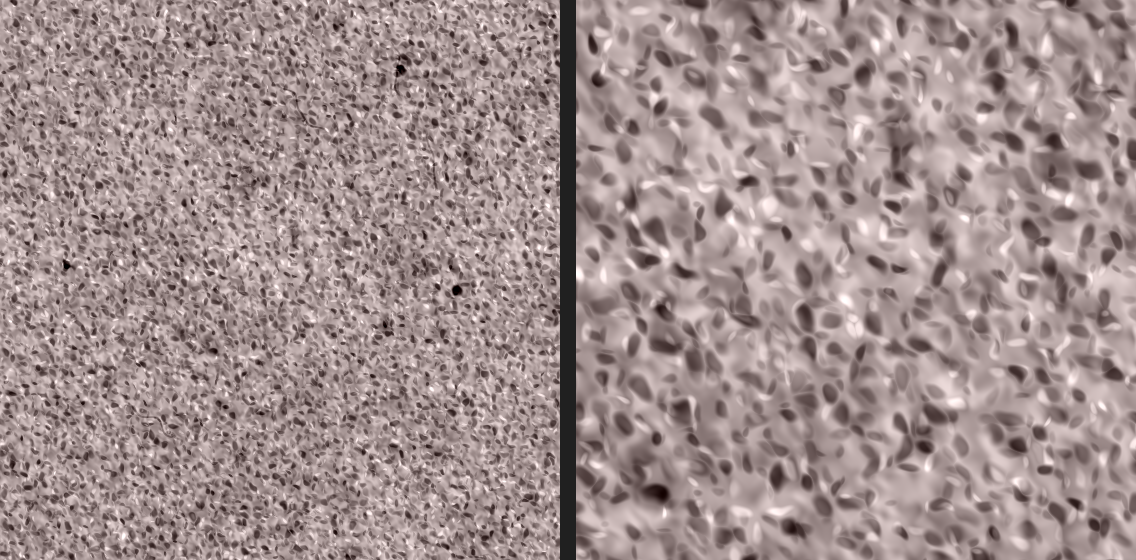
Left: the whole. Right: its middle third, enlarged.
Write a Shadertoy shader that draws this texture.

```glsl
// Fine-grained pinkish grey stone: a mottled ground scattered with dark,
// slanted mineral grains, pale flecks, faint stains, thin cracks and pits.
// Each layer of grains is a jittered grid of randomly turned soft ellipses.

const vec3  STONE_TINT    = vec3(0.0, -0.068, -0.072); // added to the grey tone
const float GROUND_TONE   = 0.70;
const float GRAIN_DEPTH   = 0.40;
const float CRUMB_DEPTH   = 0.21;
const float STAIN_DEPTH   = 0.20;
const float FLECK_LIGHT   = 0.25;
const float MOTTLE_COARSE = 0.22;
const float MOTTLE_FINE   = 0.26;
const float SHADE_AMOUNT  = 0.09;
const float SLANT         = -0.95; // main grain direction in radians
const float SLANT_SPREAD  = 2.0;
const float WARP          = 0.005;
const int   CRACK_COUNT   = 4;
const int   PIT_COUNT     = 3;

uint scramble(uint x) {
    x = (x ^ (x >> 16)) * 0x7feb352du;
    x = (x ^ (x >> 15)) * 0x846ca68bu;
    return x ^ (x >> 16);
}

float hash(vec2 cell, float seed) {
    uvec2 c = uvec2(ivec2(floor(cell)) + 4096);
    return float(scramble(c.x + scramble(c.y + scramble(uint(seed)))) >> 8) / 16777216.0;
}

float noise(vec2 p, float seed) {
    vec2 i = floor(p), f = fract(p);
    f = f * f * (3.0 - 2.0 * f);
    float low  = mix(hash(i, seed), hash(i + vec2(1, 0), seed), f.x);
    float high = mix(hash(i + vec2(0, 1), seed), hash(i + vec2(1, 1), seed), f.x);
    return mix(low, high, f.y);
}

// Coordinates of v in a frame whose x axis points along the angle.
vec2 turn(vec2 v, float angle) {
    float c = cos(angle), s = sin(angle);
    return vec2(c * v.x + s * v.y, c * v.y - s * v.x);
}

// Strongest grain at p; size holds the half axes in units of a cell.
float grains(vec2 p, float cells, float share, vec2 size, float soft, float seed) {
    p *= cells;
    vec2 home = floor(p);
    float cover = 0.0;
    for (int y = -1; y <= 1; y++)
    for (int x = -1; x <= 1; x++) {
        vec2 cell = home + vec2(x, y);
        if (hash(cell, seed) > share) continue;
        vec2 centre = cell + 0.1 + 0.8 * vec2(hash(cell, seed + 1.0), hash(cell, seed + 2.0));
        float angle = SLANT + SLANT_SPREAD * (hash(cell, seed + 3.0) - 0.5);
        float scale = mix(0.7, 1.3, hash(cell, seed + 4.0));
        float strength = mix(0.45, 1.0, hash(cell, seed + 5.0));
        float q = length(turn(p - centre, angle) / (size * scale));
        cover = max(cover, strength * (1.0 - smoothstep(1.0 - soft, 1.0 + soft, q)));
    }
    return cover;
}

// Thin wavering lines, fading at both ends.
float cracks(vec2 p) {
    float cover = 0.0;
    for (int i = 0; i < CRACK_COUNT; i++) {
        vec2 id = vec2(i, 0);
        vec2 centre = vec2(hash(id, 70.0), hash(id, 71.0));
        vec2 q = turn(p - centre, -0.2 - 1.4 * hash(id, 72.0));
        q.y += 0.022 * (noise(vec2(q.x * 35.0, i), 73.0) - 0.5);
        float reach = mix(0.04, 0.08, hash(id, 74.0));
        float line = 1.0 - smoothstep(0.0006, 0.0030, abs(q.y));
        cover = max(cover, line * (1.0 - smoothstep(0.6, 1.0, abs(q.x) / reach)));
    }
    return cover;
}

// Signed tone change of the few black pits and the pale chip beside each.
float pits(vec2 p) {
    float tone = 0.0;
    for (int i = 0; i < PIT_COUNT; i++) {
        vec2 id = vec2(i, 0);
        vec2 q = p - mix(vec2(0.06), vec2(0.94), vec2(hash(id, 80.0), hash(id, 81.0)));
        float radius = mix(0.008, 0.012, hash(id, 82.0));
        tone -= 0.55 * (1.0 - smoothstep(0.6, 1.15, length(turn(q, SLANT) / vec2(1.2, 0.85)) / radius));
        tone += 0.22 * (1.0 - smoothstep(0.3, 1.0, length(q + vec2(0.5, -1.3) * radius) / (0.6 * radius)));
    }
    return tone;
}

void mainImage(out vec4 fragColor, in vec2 fragCoord) {
    vec2 uv = fragCoord / iResolution.y;
    vec2 bent = uv + WARP * (vec2(noise(uv * 110.0, 1.0), noise(uv * 110.0, 2.0)) - 0.5);

    // Mottled ground, stretched along the slant
    vec2 along = turn(bent, SLANT);
    float tone = GROUND_TONE;
    tone += SHADE_AMOUNT * (noise(uv * 7.0, 3.0) - 0.5);
    tone += MOTTLE_COARSE * (noise(along * vec2(65.0, 105.0), 4.0) - 0.5);
    tone += MOTTLE_FINE * (noise(along * vec2(130.0, 190.0), 5.0) - 0.5);

    // Stains, dark grains, smaller crumbs and pale flecks
    tone -= STAIN_DEPTH * grains(bent, 20.0, 0.10, vec2(0.30, 0.20), 0.35, 10.0);
    float dark = GRAIN_DEPTH * grains(bent, 56.0, 0.82, vec2(0.36, 0.21), 0.42, 20.0);
    dark = max(dark, CRUMB_DEPTH * grains(bent, 82.0, 0.65, vec2(0.36, 0.19), 0.50, 30.0));
    tone -= dark;
    tone += FLECK_LIGHT * grains(bent, 76.0, 0.40, vec2(0.32, 0.16), 0.50, 40.0);

    // Rare damage
    tone -= 0.22 * cracks(uv);
    tone += pits(bent);

    fragColor = vec4(clamp(vec3(tone) + STONE_TINT, 0.0, 1.0), 1.0);
}
```
